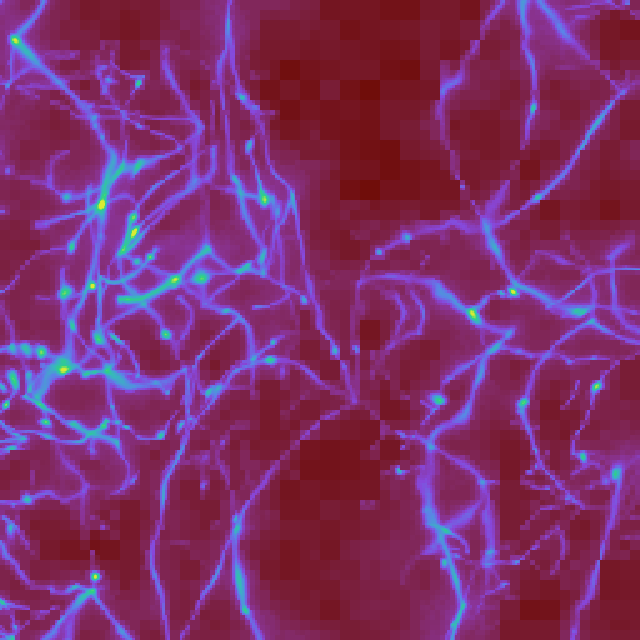
Give the GLSL for this texture, as a Shadertoy shader.

```glsl
// Cosmic web: a density map of glowing filaments, bead-like halos and dark voids.
// Jittered grid nodes are joined by random curved links at three scales, then the
// density is sampled on nested square cells that get finer where it is higher.

const int COLOR_COUNT = 9;
const vec3 RAMP[COLOR_COUNT] = vec3[](
    vec3(0.44, 0.05, 0.04), vec3(0.47, 0.11, 0.20), vec3(0.51, 0.16, 0.38),
    vec3(0.54, 0.20, 0.58), vec3(0.53, 0.28, 0.86), vec3(0.36, 0.51, 0.91),
    vec3(0.22, 0.71, 0.75), vec3(0.18, 0.82, 0.52), vec3(0.85, 0.92, 0.20));

vec2 hash2(vec2 p) {
    vec3 q = fract(p.xyx * vec3(0.1031, 0.1030, 0.0973));
    q += dot(q, q.yzx + 33.33);
    return fract((q.xx + q.yz) * q.zy);
}

// Smooth two-channel value noise
vec2 noise2(vec2 p) {
    vec2 cell = floor(p), f = fract(p);
    f = f * f * (3.0 - 2.0 * f);
    vec2 low = mix(hash2(cell), hash2(cell + vec2(1, 0)), f.x);
    vec2 high = mix(hash2(cell + vec2(0, 1)), hash2(cell + vec2(1, 1)), f.x);
    return mix(low, high, f.y);
}

vec2 warp(vec2 p) {
    return p + 0.08 * (noise2(p * 5.0 + 11.0) - 0.5)
             + 0.024 * (noise2(p * 16.0 + 47.0) - 0.5)
             + 0.009 * (noise2(p * 41.0 + 83.0) - 0.5);
}

vec2 rotate(vec2 p, float angle) {
    float c = cos(angle), s = sin(angle);
    return vec2(c * p.x - s * p.y, s * p.x + c * p.y);
}

vec2 nodeAt(vec2 cell, float seed) {
    return cell + 0.15 + 0.7 * hash2(cell + seed);
}

// Point at fraction t of a link that bows sideways
vec2 linkPoint(vec2 axis, float t, float bend) {
    return axis * t + vec2(-axis.y, axis.x) * bend * 4.0 * t * (1.0 - t);
}

// Narrow core with a wide faint glow
float ridge(float d, float width) {
    return 0.58 * exp(-d * d / (width * width)) + 0.42 * exp(-d / (5.0 * width));
}

// Round halo, sharper at its centre
float halo(float d, float radius) {
    return 0.7 * exp(-d * d / (radius * radius)) + 0.3 * exp(-d / (2.0 * radius));
}

float fourth(float x) { return x * x * x * x; }

// Sum of fourth powers of filament and halo strengths of one grid of links
float webLayer(vec2 p, float scale, float seed, float chance, float width, float strength) {
    vec2 q = rotate(p, seed) * scale + seed;
    vec2 home = floor(q);
    float total = 0.0;
    for (int y = -2; y <= 1; y++)
    for (int x = -2; x <= 1; x++) {
        vec2 cell = home + vec2(x, y);
        vec2 start = nodeAt(cell, seed);
        for (int k = 0; k < 3; k++) {
            vec2 toNext = k == 0 ? vec2(1, 0) : k == 1 ? vec2(0, 1) : vec2(1, 1);
            vec2 pick = hash2(cell * 3.0 + seed * 7.0 + float(k) * 19.7);
            if (pick.x > chance) continue;
            vec2 axis = nodeAt(cell + toNext, seed) - start;
            vec2 rel = q - start;
            float bend = 0.36 * (fract(pick.y * 7.0) - 0.5);
            float along = clamp(dot(rel, axis) / dot(axis, axis), 0.0, 1.0);
            float d = length(rel - linkPoint(axis, along, bend)) / scale;
            float linkWidth = width * mix(0.75, 1.25, pick.y);
            total += fourth(strength * mix(0.6, 1.05, pick.y) * ridge(d, linkWidth));

            // Halos strung along the link
            for (int b = 0; b < 2; b++) {
                vec2 bead = hash2(cell * 5.0 + seed + float(k * 2 + b) * 31.3);
                float beadDist = length(rel - linkPoint(axis, bead.x, bend)) / scale;
                float mass = bead.y * bead.y;
                total += fourth(mix(2.8, 7.0, mass) * halo(beadDist, mix(0.0065, 0.011, mass)));
            }
        }
    }
    return total;
}

// Log density, in steps of the colour ramp
float density(vec2 p) {
    vec2 q = warp(p);
    float richness = smoothstep(0.05, 0.48, noise2(p * 4.0 + 5.0).x);
    float fade = 0.55 + 0.4 * noise2(p * 13.0 + 71.0).x + 0.4 * noise2(p * 31.0 + 17.0).x;
    float fine = webLayer(q, 8.0, 5.3, 0.42, 0.0064, 4.3)
               + webLayer(q, 15.0, 9.8, 0.29, 0.0054, 4.2);
    float web = webLayer(q, 4.6, 2.4, 0.48, 0.0074, 4.4) + fine * fourth(richness);
    float haze = 1.8 * noise2(p * 7.0 + 3.0).x + 1.0 * noise2(p * 21.0 + 29.0).y - 0.5;
    return haze + fade * sqrt(sqrt(web));
}

// Halve the cell size until the cell is fine enough for its density
float refinedDensity(vec2 p) {
    float limits[5] = float[](1.1, 1.9, 3.1, 4.8, 99.0);
    float cells = 32.0, level = 0.0;
    for (int i = 0; i < 5; i++) {
        vec2 cell = floor(p * cells);
        float grain = 0.5 * (hash2(cell + cells).x - 0.5) * sqrt(32.0 / cells);
        level = density((cell + 0.5) / cells) + grain;
        if (level < limits[i]) break;
        cells *= 2.0;
    }
    return level;
}

vec3 rampColor(float level) {
    vec3 color = RAMP[0];
    for (int i = 1; i < COLOR_COUNT; i++)
        color = mix(color, RAMP[i], clamp(level - float(i - 1), 0.0, 1.0));
    return color;
}

void mainImage(out vec4 fragColor, in vec2 fragCoord) {
    vec2 p = fragCoord / iResolution.y;
    fragColor = vec4(rampColor(refinedDensity(p)), 1.0);
}
```
